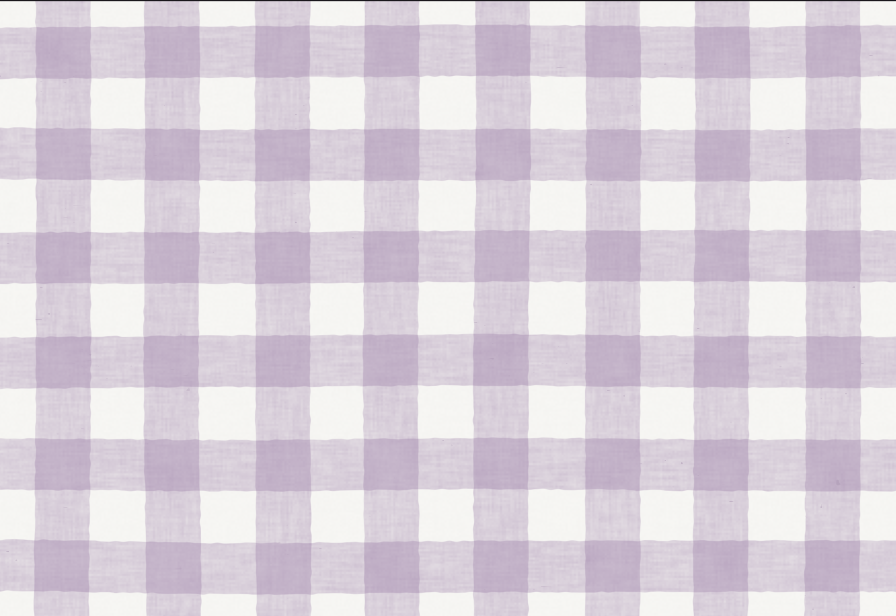
Give the GLSL for this pattern, as a Shadertoy shader.

```glsl
// Lilac and white woven gingham, 8 columns by 6 rows of soft-edged bands.
// Band distances give the checks; stretched value noise supplies the threads,
// uneven dye, wandering edges and small slubs. Lengths are in canvas heights.

const vec2 PERIOD = vec2(0.1786, 0.1674);
const vec2 FIRST_CENTER = vec2(0.1013, 0.0795);
const vec2 HALF_WIDTH = vec2(0.0445, 0.0416);
const vec3 CREAM = vec3(0.964, 0.962, 0.951);
const vec3 LILAC = vec3(0.762, 0.697, 0.783);
const vec3 SLUB = vec3(0.64, 0.56, 0.67);
const vec3 BORDER = vec3(0.10, 0.09, 0.11);
const float SINGLE_COVER = 0.56;   // dye strength where one band crosses cream
const float EDGE_WANDER = 0.0065;
const float EDGE_FRAY = 0.0022;
const float THREADS = 300.0;       // threads per canvas height
const float BORDER_HEIGHT = 0.0019;

float hash(vec2 p) {
    vec3 q = fract(p.xyx * 0.1031);
    q += dot(q, q.yzx + 33.33);
    return fract((q.x + q.y) * q.z);
}

float noise(vec2 p) {
    vec2 i = floor(p), f = fract(p);
    f = f * f * (3.0 - 2.0 * f);
    return mix(mix(hash(i), hash(i + vec2(1, 0)), f.x),
               mix(hash(i + vec2(0, 1)), hash(i + vec2(1, 1)), f.x), f.y);
}

float signedNoise(vec2 p) {
    return 2.0 * noise(p) - 1.0;
}

// Coverage of a repeating band across one axis; along runs down its length.
float band(float across, float along, float center, float period,
           float halfWidth, float seed, float pixel) {
    float id = floor((across - center) / period + 0.5);
    float offset = across - center - id * period;
    float side = offset < 0.0 ? 0.0 : 7.0;
    offset += 0.5 * EDGE_WANDER * signedNoise(vec2(along * 2.5, id * 5.0 + seed));
    float fray = EDGE_FRAY * signedNoise(vec2(along * 85.0, id * 13.0 + side + seed));
    float d = abs(offset) - halfWidth + 0.5 * fray;
    return 1.0 - smoothstep(-0.8 * pixel, 0.8 * pixel, d);
}

// Two lengths of thread streak, finest across the thread.
float streaks(vec2 alongAcross) {
    float fine = signedNoise(alongAcross * vec2(45.0, THREADS));
    float coarse = signedNoise(alongAcross * vec2(14.0, THREADS * 0.45) + 31.0);
    return 0.6 * fine + 0.4 * coarse;
}

void mainImage(out vec4 fragColor, in vec2 fragCoord) {
    float pixel = 1.0 / iResolution.y;
    vec2 p = fragCoord * pixel;

    // Checks
    float column = band(p.x, p.y, FIRST_CENTER.x, PERIOD.x, HALF_WIDTH.x, 3.0, pixel);
    float row = band(p.y, p.x, FIRST_CENTER.y, PERIOD.y, HALF_WIDTH.y, 71.0, pixel);
    float single = column + row - 2.0 * column * row;
    float both = column * row;

    // Weave and uneven dye
    float weft = streaks(p + 2.0);
    float warp = streaks(p.yx + 19.0);
    float grain = signedNoise(p * THREADS + 53.0);
    float mottle = signedNoise(p * 22.0 + 11.0);
    float weave = weft * mix(0.65, 1.0, row) + warp * mix(0.5, 0.85, column);
    float cover = single * (SINGLE_COVER + 0.14 * weave + 0.05 * grain + 0.03 * mottle)
                + both * (1.0 + 0.06 * weave + 0.03 * grain + 0.05 * mottle);
    vec3 color = mix(CREAM, LILAC, cover);
    color += 0.004 * (weave + grain) * (1.0 - cover);

    // Sparse slubs along the weft
    float slub = smoothstep(0.94, 0.99, noise(p * vec2(75.0, 210.0) + 97.0))
               * smoothstep(0.60, 0.85, noise(p * 17.0 + 41.0));
    color = mix(color, SLUB, 0.4 * slub * max(column, row));

    // Thin dark line along the top
    float border = clamp((p.y - 1.0 + BORDER_HEIGHT) / pixel + 0.5, 0.0, 1.0);
    fragColor = vec4(mix(color, BORDER, border), 1.0);
}
```
